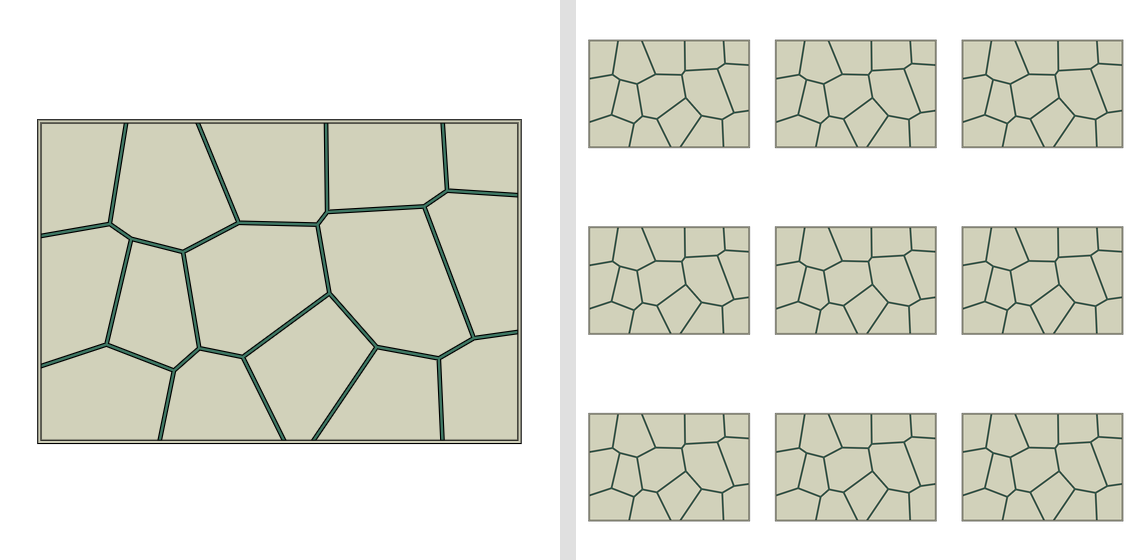
Left, the tile; right, the same tile 3 across and 3 down.
A WebGL 2 fragment shader for this pattern:

```glsl
#version 300 es
precision highp float;
// A framed panel of straight green channels with black outlines on stone.
// The channels are the cell borders of a Voronoi diagram with one jittered
// site per grid cell; the plain white margin makes the canvas tile.

uniform vec2 u_resolution;
out vec4 fragColor;

const ivec2 GRID = ivec2(5, 3);
const vec2 PANEL_CENTER = vec2(0.49902, 0.49707);
const vec2 PANEL_HALF = vec2(0.43164, 0.28906);

vec2 hash2(vec2 p) {
    vec2 q = vec2(dot(p, vec2(127.1, 311.7)), dot(p, vec2(269.5, 183.3)));
    return fract(sin(q) * 43758.5453);
}

// Voronoi site of one grid cell, relative to the panel centre
vec2 sitePosition(int index) {
    vec2 cell = vec2(index % GRID.x, index / GRID.x);
    vec2 jitter = 0.06 + 0.88 * hash2(cell + 7.0);
    return ((cell + jitter) / vec2(GRID) * 2.0 - 1.0) * PANEL_HALF;
}

// Exact distance to the closest border between two cells
float borderDistance(vec2 p) {
    int nearest = 0;
    float best = 1e9;
    for (int i = 0; i < GRID.x * GRID.y; i++) {
        float d = distance(p, sitePosition(i));
        if (d < best) {
            best = d;
            nearest = i;
        }
    }
    vec2 home = sitePosition(nearest);
    float border = 1e9;
    for (int i = 0; i < GRID.x * GRID.y; i++) {
        if (i == nearest) continue;
        vec2 other = sitePosition(i);
        border = min(border, dot(0.5 * (home + other) - p, normalize(other - home)));
    }
    return border;
}

// Signed distance to a rectangle, with square corners on both sides
float boxDistance(vec2 p, vec2 halfSize) {
    vec2 q = abs(p) - halfSize;
    return max(q.x, q.y);
}

// Pixel coverage of the region where the distance is negative
float coverage(float d, float pixel) {
    return clamp(0.5 - d / pixel, 0.0, 1.0);
}

void main() {
    float pixel = 1.0 / min(u_resolution.x, u_resolution.y);
    vec2 p = gl_FragCoord.xy / u_resolution - PANEL_CENTER;

    const vec3 white = vec3(1.0);
    const vec3 stone = vec3(0.82, 0.82, 0.73);
    const vec3 green = vec3(0.25, 0.48, 0.40);
    const vec3 black = vec3(0.0);

    float outer = boxDistance(p, PANEL_HALF);
    float inner = outer + 0.00586;
    float border = borderDistance(p);

    // Panel and the outlined channels, clipped to the inner frame
    vec3 color = mix(white, stone, coverage(outer, pixel));
    float inside = coverage(inner, pixel);
    color = mix(color, black, inside * coverage(border - 0.0042, pixel));
    color = mix(color, green, inside * coverage(border - 0.0021, pixel));

    // Double frame line
    float frame = min(abs(outer), abs(inner)) - 0.00098;
    color = mix(color, black, coverage(frame, pixel));

    fragColor = vec4(color, 1.0);
}
```
